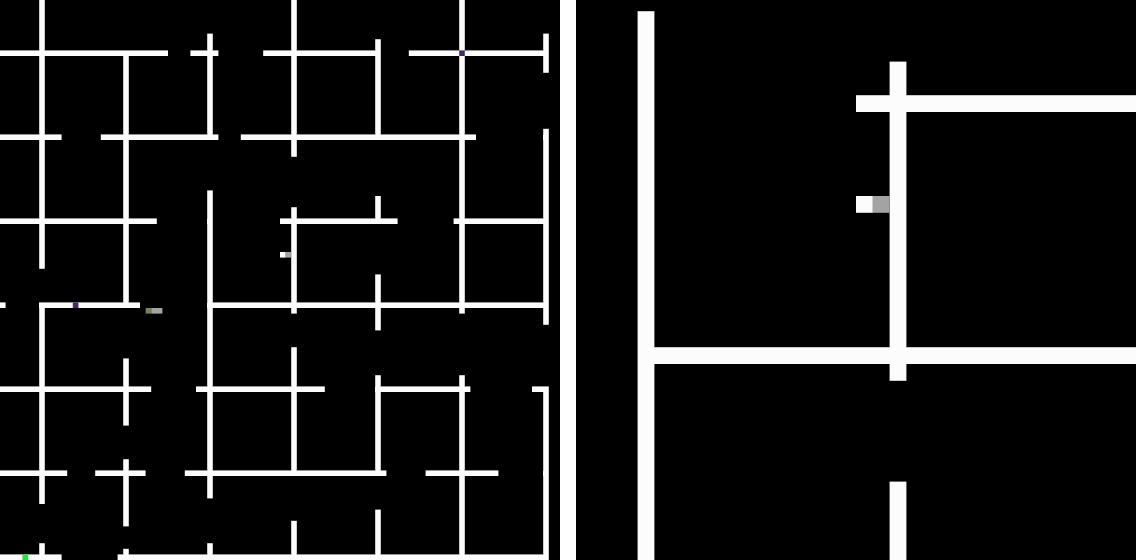
Left: the whole. Right: its middle third, enlarged.
Write a Shadertoy shader that draws this pattern.

```glsl
// Broken maze grid: 7 by 7 thin white walls on black, drawn on a 100-cell board.
// Each wall span between crossings may lose a hashed run of whole cells, and a
// few one-cell walkers with short grey trails sit on top. Edges are box filtered.

const float BOARD_CELLS = 100.0;        // cells along the canvas
const float PITCH = 15.0;               // cells from wall to wall
const float WALL_WIDTH = 1.0;
const vec2  ORIGIN = vec2(7.0, 0.0);    // first column and first row
const float RIGHT_END = 98.0;           // rows stop after the last column
const float GAP_CHANCE = 0.42;
const float GAP_MIN = 4.0;
const float GAP_MAX = 12.0;
const float COLUMN_SEED = 3.0;
const float ROW_SEED = 11.0;

const vec3 FLOOR_COLOR = vec3(0.0);
const vec3 WALL_COLOR = vec3(0.99);
const vec3 TRAIL_COLOR = vec3(0.64);

const int WALKERS = 5;
const vec2 WALKER_CELL[WALKERS] = vec2[](
    vec2(82.0, 90.0), vec2(13.0, 45.0), vec2(4.0, 0.0),
    vec2(26.0, 44.0), vec2(50.0, 54.0));
const vec3 WALKER_COLOR[WALKERS] = vec3[](
    vec3(0.27, 0.17, 0.40), vec3(0.27, 0.17, 0.40), vec3(0.13, 0.90, 0.20),
    vec3(0.45, 0.51, 0.34), vec3(0.99));
const float TRAIL_LENGTH[WALKERS] = float[](0.0, 0.0, 0.0, 2.0, 1.0);

vec3 hash3(vec3 p) {
    p = fract(p * vec3(0.1031, 0.1030, 0.0973));
    p += dot(p, p.yxz + 33.33);
    return fract((p.xxy + p.yxx) * p.zyx);
}

// Share of a pixel of width px, centred on x, that lies between a and b
float cover(float x, float a, float b, float px) {
    return clamp((min(b, x + 0.5 * px) - max(a, x - 0.5 * px)) / px, 0.0, 1.0);
}

float boxCover(vec2 p, vec2 corner, vec2 size, float px) {
    return cover(p.x, corner.x, corner.x + size.x, px)
         * cover(p.y, corner.y, corner.y + size.y, px);
}

// Parallel walls, one per pitch, each span opened at random
float walls(float across, float along, float seed, float px) {
    float halfPitch = floor(0.5 * PITCH);
    float line = floor((across + halfPitch) / PITCH);
    float offset = across - line * PITCH;
    float span = floor(along / PITCH);
    float place = along - span * PITCH;

    vec3 r = hash3(vec3(line + 5.0, span + 5.0, seed));
    float gapLength = floor(mix(GAP_MIN, GAP_MAX + 1.0, r.y));
    float gapStart = WALL_WIDTH + floor(r.z * (PITCH - gapLength));
    float gap = step(r.x, GAP_CHANCE)
              * cover(place, gapStart, gapStart + gapLength, px);
    return cover(offset, 0.0, WALL_WIDTH, px) * (1.0 - gap);
}

void mainImage(out vec4 fragColor, in vec2 fragCoord) {
    float px = BOARD_CELLS / min(iResolution.x, iResolution.y);
    vec2 cell = fragCoord * px;
    vec2 grid = cell - ORIGIN;

    // Wall grid
    float columns = walls(grid.x, grid.y, COLUMN_SEED, px);
    float rows = walls(grid.y, grid.x, ROW_SEED, px)
               * cover(cell.x, -1.0, RIGHT_END, px);
    vec3 color = mix(FLOOR_COLOR, WALL_COLOR, max(columns, rows));

    // Walkers and their trails
    for (int i = 0; i < WALKERS; i++) {
        vec2 head = WALKER_CELL[i];
        vec2 tail = head + vec2(1.0, 0.0);
        float trail = boxCover(cell, tail, vec2(TRAIL_LENGTH[i], 1.0), px);
        color = mix(color, TRAIL_COLOR, trail);
        color = mix(color, WALKER_COLOR[i], boxCover(cell, head, vec2(1.0), px));
    }

    fragColor = vec4(color, 1.0);
}
```
